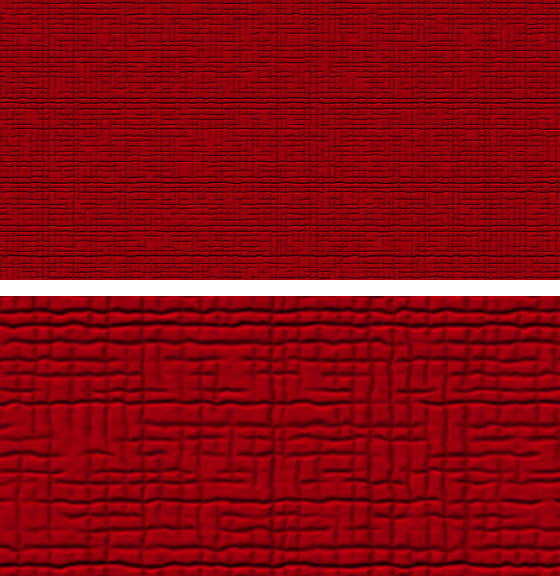
Top, the full canvas; bottom, a detail of the centre.
Reproduce this texture procedurally as a WebGL 1 fragment shader.

```glsl
precision highp float;
uniform vec2 u_resolution;

float hash(vec2 p) {
  vec3 q = fract(vec3(p.xyx) * 0.1031);
  q += dot(q, q.yzx + 33.33);
  return fract((q.x + q.y) * q.z);
}

float noise(vec2 p) {
  vec2 cell = floor(p);
  vec2 f = fract(p);
  f = f * f * (3.0 - 2.0 * f);
  float low = mix(hash(cell), hash(cell + vec2(1.0, 0.0)), f.x);
  float high = mix(hash(cell + vec2(0.0, 1.0)), hash(cell + 1.0), f.x);
  return mix(low, high, f.y);
}

// Broken, nearly straight grooves along x, one per unit of y
float grooves(vec2 p, float seed, float breaks) {
  p.y += 0.35 * noise(vec2(seed, p.y * 0.6));
  float row = floor(p.y);
  float lane = row * 3.0 + seed;
  float wander = noise(vec2(p.x * 1.1, lane)) - 0.5;
  float offset = 0.3 * (hash(vec2(lane, 5.0)) - 0.5) + 0.24 * wander;
  float d = p.y - row - 0.5 - offset;
  float bold = pow(hash(vec2(lane, 71.0)), 5.0);
  float presence = noise(vec2(p.x * breaks, lane + 211.0));
  float strength = smoothstep(0.08, 0.6, presence + 0.6 * bold);
  return strength * (0.85 + 0.4 * bold) * exp(-30.0 * d * d);
}

// Depth of the woven relief
float depth(vec2 p) {
  vec2 wobble = vec2(noise(p * 110.0), noise(p * 110.0 + 300.0)) - 0.5;
  vec2 q = p + 0.0022 * wobble;
  float weft = grooves(q * 53.0, 17.0, 0.6);
  float warp = 0.65 * grooves(q.yx * 47.0, 401.0, 0.7);
  float lumps = noise(p * vec2(75.0, 130.0) + 50.0);
  return max(weft, warp) + 0.22 * lumps;
}

void main() {
  vec2 p = gl_FragCoord.xy / u_resolution.y;

  // Emboss with light from the upper left
  vec2 light = vec2(-0.0011, 0.002);
  float relief = depth(p + light) - depth(p - light);
  float red = 0.625 + 0.3 * relief - 0.22 * depth(p);

  // Fine fibre grain
  red += 0.04 * (noise(p * vec2(150.0, 256.0)) - 0.5);
  red = clamp(red, 0.1, 0.88);
  gl_FragColor = vec4(red, 0.0, red * 0.085, 1.0);
}
```
